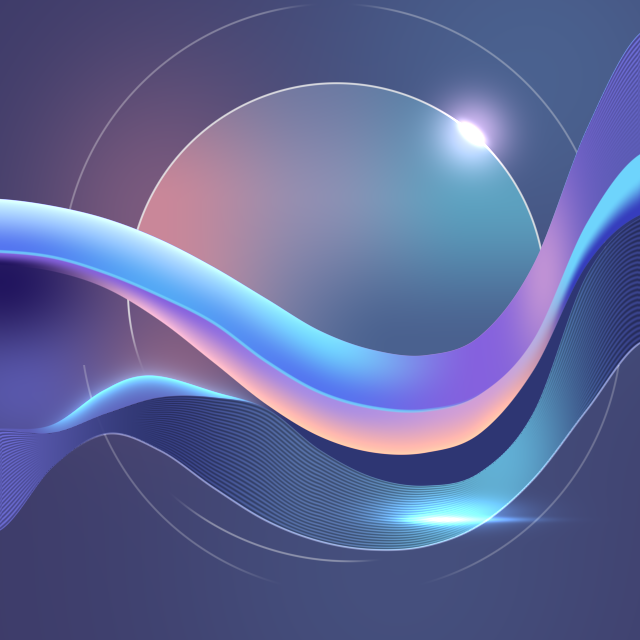
Write a WebGL 2 fragment shader that draws this background.

```glsl
#version 300 es
precision highp float;
// Glossy silk ribbons sweep over a softly lit disc, with a threaded veil below.
// Each ribbon lies between two spline edges and is coloured along and across;
// rings, glows and flares are distance functions.
#define THREADS 25.0
#define THREAD_CONTRAST 0.23
#define HAIRLINE 0.0008
#define DISC_CENTER vec2(.526, .544)
#define DISC_RADIUS 0.326
#define SPARK vec2(.738, .792)
#define FLARE vec2(.69, .188)

uniform vec2 u_resolution;
out vec4 outColor;

// Palette, dark to light
const vec3 INDIGO = vec3(.13, .08, .37), NAVY = vec3(.18, .21, .45), DUSK = vec3(.24, .23, .41),
  SLATE = vec3(.27, .31, .49), STEEL = vec3(.29, .38, .56), ROYAL = vec3(.21, .24, .74),
  IRIS = vec3(.36, .36, .71), MAUVE = vec3(.54, .38, .51), MIST = vec3(.56, .56, .7),
  TEAL = vec3(.36, .63, .75), BLUE = vec3(.33, .46, .94), VIOLET = vec3(.52, .38, .87),
  AZURE = vec3(.33, .66, .96), LILAC = vec3(.65, .55, .9), ROSE = vec3(.79, .53, .6),
  PINK = vec3(.82, .62, .84), CORAL = vec3(.98, .7, .67), CYAN = vec3(.43, .83, .99), ICE = vec3(.66, .82, 1);

// Edge heights at thirteen even steps from left to right
const float[13] TOP = float[13](.689, .678, .658, .626, .583, .533, .483, .453, .445, .475, .586, .798, .948),
  FOLD = float[13](.607, .598, .573, .538, .496, .435, .387, .363, .359, .384, .469, .651, .759),
  BASE = float[13](.586, .576, .549, .499, .434, .368, .318, .293, .293, .323, .421, .586, .664),
  VEIL = float[13](.329, .324, .354, .379, .379, .361, .297, .254, .241, .262, .355, .57, .659),
  HEM = float[13](.171, .271, .322, .296, .238, .186, .154, .141, .147, .18, .251, .359, .464);

// Catmull-Rom height of an edge
float height(float x, float k[13]) {
  float s = clamp(x, 0.0, 1.0) * 12.0;
  int i = min(int(s), 11);
  float f = s - float(i), a = k[max(i - 1, 0)], b = k[i], c = k[i + 1], d = k[min(i + 2, 12)];
  return b + 0.5 * f * (c - a + f * (2.0 * a - 5.0 * b + 4.0 * c - d + f * (3.0 * (b - c) + d - a)));
}

// Approximate signed distance to an edge, positive above it
float edge(vec2 p, float k[13]) {
  float e = 0.004, slope = (height(p.x + e, k) - height(p.x - e, k)) / (2.0 * e);
  return (p.y - height(p.x, k)) * inversesqrt(1.0 + slope * slope);
}

float fill(float d) { float aa = 0.8 / u_resolution.y; return smoothstep(-aa, aa, d); }
float stroke(float d, float w) { return 1.0 - smoothstep(w * 0.4, w + 1.2 / u_resolution.y, abs(d)); }
float across(float top, float base) { return clamp(-top / max(base - top, 0.002), 0.0, 1.0); }
float glow(vec2 p, vec2 c, vec2 r) { vec2 d = (p - c) / r; return exp(-dot(d, d)); }
float ring(vec2 p, vec2 c, float r) { return stroke(length(p - c) - r, HAIRLINE); }
float span(float x, float a, float b, float soft) {
  return smoothstep(a, a + soft, x) * smoothstep(b, b - soft, x);
}

// Five colours at even quarters
vec3 ramp(float x, vec3 a, vec3 b, vec3 c, vec3 d, vec3 e) {
  vec4 w = smoothstep(0.0, 1.0, x * 4.0 - vec4(0, 1, 2, 3));
  return mix(mix(mix(mix(a, b, w.x), c, w.y), d, w.z), e, w.w);
}

float threads(float t) {
  float s = t * THREADS;
  return cos(6.2832 * s) * THREAD_CONTRAST * (1.0 - smoothstep(0.3, 0.8, fwidth(s)));
}

vec3 backdrop(vec2 p, float top, float veil) {
  vec3 c = mix(DUSK, SLATE, glow(p, vec2(.62, .1), vec2(.4)));
  c = mix(c, STEEL, glow(p, vec2(.83, .88), vec2(.42)));
  c = mix(c, MAUVE, 0.8 * glow(p, vec2(.25, .66), vec2(.2, .24)));
  // Lit disc above the ribbon
  vec3 disc = mix(ROSE, MIST, smoothstep(.24, .52, p.x));
  disc = mix(disc, TEAL, smoothstep(.48, .74, p.x));
  disc = mix(disc, STEEL, (1.0 - smoothstep(.46, .7, p.y)) * smoothstep(.3, .62, p.x));
  disc = mix(disc, STEEL, 0.5 * smoothstep(.68, .9, p.y));
  c = mix(c, disc, fill(DISC_RADIUS - length(p - DISC_CENTER)) * fill(top));
  // Haze between ribbon and veil
  vec3 haze = mix(c, IRIS, 0.9 * glow(p, vec2(.04, .4), vec2(.17, .13)));
  haze = mix(haze, MAUVE, 0.9 * glow(p, vec2(.28, .43), vec2(.13, .1)));
  haze = mix(haze, INDIGO, glow(p, vec2(0, .56), vec2(.13, .09)));
  return mix(c, haze, fill(-top) * fill(veil));
}

void main() {
  vec2 p = gl_FragCoord.xy / u_resolution;
  float top = edge(p, TOP), fold = edge(p, FOLD), base = edge(p, BASE), veil = edge(p, VEIL), hem = edge(p, HEM);
  vec3 col = backdrop(p, top, veil);
  // Fine rings
  float arcs = ring(p, DISC_CENTER, DISC_RADIUS) * smoothstep(.41, .52, p.y);
  arcs += 0.4 * ring(p, vec2(.522, .568), .426) * step(.6, p.y) * smoothstep(.02, .12, abs(p.x - .52));
  arcs += 0.5 * ring(p, vec2(.547, .548), .425) * span(p.x, .26, .6, .08) * step(p.y, .3);
  arcs += 0.3 * ring(p, vec2(.549, .496), .423) * step(p.y, .43) * smoothstep(.1, .22, abs(p.x - .55));
  col = mix(col, vec3(.92), min(arcs, 1.0) * 0.85);
  // Hollow under the ribbon, then the luminous lip of the veil
  col = mix(col, NAVY, fill(-base) * fill(veil) * smoothstep(.39, .46, p.x));
  float lip = veil - 0.04 * glow(vec2(p.x, 0), vec2(.2, 0), vec2(.11));
  float shine = exp(-abs(lip) / 0.014) * span(p.x, .04, .44, .1);
  col = mix(col, mix(IRIS, CYAN, shine), fill(-lip) * fill(veil) * (1.0 - smoothstep(.36, .44, p.x)));
  col += 0.3 * CYAN * shine;
  // Threaded veil
  vec3 face = ramp(p.x, IRIS, NAVY, STEEL, TEAL, NAVY);
  face = mix(face, CYAN, 0.5 * glow(p, vec2(.79, .29), vec2(.09, .12)));
  face *= 1.0 + threads(across(veil, hem));
  col = mix(col, face, fill(-veil) * fill(hem) * 0.93);
  col += 0.3 * stroke(hem, HAIRLINE) * smoothstep(.1, .2, p.x);
  // Flares on the veil
  col += 0.6 * AZURE * glow(p, FLARE + .01, vec2(.1, .022)) + CYAN * glow(p, FLARE, vec2(.045, .007));
  col += 0.6 * AZURE * glow(p, FLARE + vec2(.04, 0), vec2(.09, .004));
  // Lower ribbon face with a warm rim, turning cyan at the right
  float t = across(fold, base);
  face = mix(ramp(p.x, VIOLET, VIOLET, LILAC, PINK, CYAN), ramp(p.x, INDIGO, PINK, CORAL, CORAL, ROYAL), smoothstep(.05, .95, t));
  face = mix(face, mix(CYAN, ROYAL, smoothstep(.35, .9, t)), smoothstep(.85, .9, p.x));
  face += vec3(.2, .14, .02) * exp(-abs(base) / 0.008) * span(p.x, .12, .87, .12);
  col = mix(col, face, fill(-top) * fill(base));
  // Upper ribbon face
  t = across(top, fold);
  face = mix(ramp(p.x, ICE, ICE, CYAN, VIOLET, IRIS), ramp(p.x, BLUE, AZURE, BLUE, VIOLET, IRIS), smoothstep(.1, .95, t));
  face = mix(face, PINK, 0.8 * glow(p, vec2(.85, .57), vec2(.05, .15)));
  face += 0.25 * exp(-t * 7.0) * (1.0 - smoothstep(.3, .65, p.x));
  face *= 1.0 + threads(t) * smoothstep(.86, .96, p.x) * (1.0 - t);
  col = mix(col, face, fill(-top) * fill(fold));
  col = mix(col, CYAN, 0.8 * stroke(fold, 0.0018) * (1.0 - smoothstep(.6, .78, p.x)));
  // Sparkle stretched along the ring
  vec2 n = normalize(SPARK - DISC_CENTER), d = p - SPARK;
  col += 0.7 * ROSE * glow(p, SPARK, vec2(.055));
  col += glow(vec2(dot(d, vec2(n.y, -n.x)), dot(d, n)), vec2(0), vec2(.021, .009));
  outColor = vec4(clamp(col, 0.0, 1.0), 1);
}
```
